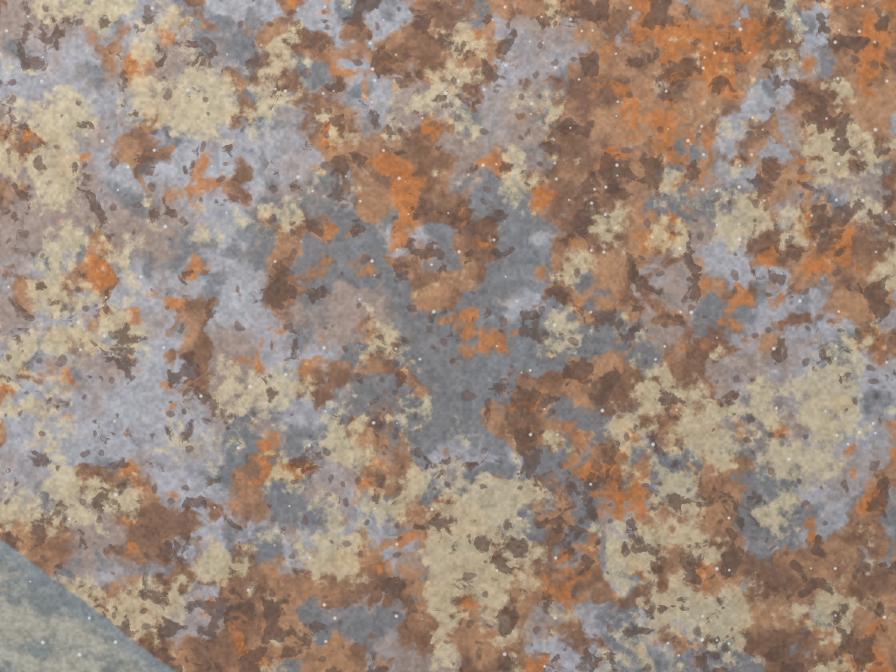
Write a WebGL 1 fragment shader that draws this texture.

```glsl
precision highp float;
uniform vec2 u_resolution;

float hash(vec2 p) {
  vec3 q = fract(vec3(p.xyx) * 0.1031);
  q += dot(q, q.yzx + 33.33);
  return fract((q.x + q.y) * q.z);
}

float noise(vec2 p) {
  vec2 i = floor(p), f = fract(p);
  f = f * f * (3.0 - 2.0 * f);
  return mix(mix(hash(i), hash(i + vec2(1, 0)), f.x),
             mix(hash(i + vec2(0, 1)), hash(i + vec2(1, 1)), f.x), f.y);
}

// Rotated octaves, centred on zero
float fbm(vec2 p) {
  float sum = 0.0, amp = 0.5;
  for (int i = 0; i < 5; i++) {
    sum += amp * (noise(p) - 0.5);
    p = mat2(1.6, 1.2, -1.2, 1.6) * p + 17.3;
    amp *= 0.56;
  }
  return sum;
}

// Scattered round flecks, one candidate in each cell
float flecks(vec2 p, float scale, float density, float size) {
  vec2 cell = floor(p * scale);
  float seed = hash(cell + 71.0);
  vec2 centre = 0.3 + 0.4 * vec2(hash(cell + 5.0), hash(cell + 39.0));
  float radius = size * (0.4 + 0.6 * hash(cell + 13.0));
  float soft = max(scale / u_resolution.y, 0.05);
  float d = length(fract(p * scale) - centre);
  return (1.0 - smoothstep(radius - soft, radius + soft, d)) * step(seed, density);
}

void main() {
  vec2 p = gl_FragCoord.xy / u_resolution.y;
  vec2 warp = vec2(fbm(p * 24.0 + 3.0), fbm(p * 24.0 + 51.0));
  vec2 q = p + 0.025 * warp;
  float broad = fbm(p * 3.2 + 8.0);
  float fine = fbm(p * 85.0);

  // Where each kind of weathering gathers
  float upperRight = smoothstep(0.35, 1.0, p.y) * smoothstep(0.2, 0.9, p.x);
  float bottom = 1.0 - smoothstep(0.08, 0.24, p.y + 0.15 * broad);
  float slateZone = exp(-6.0 * dot(p - vec2(0.85, 0.32), p - vec2(0.85, 0.32)));

  // Bare metal: mauve grey, pale blue and slate
  vec3 color = mix(vec3(0.60, 0.54, 0.51), vec3(0.63, 0.63, 0.655),
                   smoothstep(-0.10, 0.14, fbm(q * 9.0 + 20.0) + 0.12 * upperRight));
  float slate = fbm(q * 13.0 + 90.0) + 0.20 * slateZone - 0.06;
  color = mix(color, vec3(0.46, 0.465, 0.48), 0.85 * smoothstep(-0.02, 0.12, slate));

  // Rust blotches with brighter orange hearts
  float rust = fbm(q * 14.0 + 140.0) + 0.13 * upperRight + 0.16 * bottom
             + 0.35 * broad + 0.10 * fine - 0.04;
  vec3 rustTone = mix(vec3(0.49, 0.37, 0.30), vec3(0.66, 0.50, 0.38),
                      smoothstep(-0.16, 0.18, fbm(q * 22.0 + 210.0)));
  color = mix(color, rustTone, 0.9 * smoothstep(-0.02, 0.08, rust));
  float orange = fbm(q * 20.0 + 260.0) + 0.3 * rust + 0.1 * fine;
  color = mix(color, vec3(0.72, 0.46, 0.28), 0.8 * smoothstep(0.13, 0.27, orange));

  // Powdery ochre deposits, dusted at the edges
  float ochre = fbm(q * 12.0 + 330.0) + 0.28 * fine - 0.08 * upperRight
              + 0.04 * (1.0 - p.y);
  color = mix(color, vec3(0.73, 0.68, 0.57), 0.85 * smoothstep(0.05, 0.19, ochre));

  // Dark pitting in clusters and single spots
  float pits = fbm(q * 32.0 + 410.0) + 0.25 * rust;
  color = mix(color, vec3(0.38, 0.31, 0.28), 0.7 * smoothstep(0.12, 0.23, pits));
  color = mix(color, vec3(0.42, 0.35, 0.33), 0.6 * flecks(q, 38.0, 0.22, 0.25));

  // Smooth blue-grey corner with a pale dusty rim
  float corner = dot(p, vec2(0.61, 0.79)) - 0.158 + 0.008 * warp.x;
  vec3 plate = mix(vec3(0.49, 0.51, 0.51), vec3(0.62, 0.61, 0.57),
                   smoothstep(-0.2, 0.2, fbm(p * vec2(18.0, 30.0)) + 0.4 * fine));
  plate = mix(plate, vec3(0.47, 0.51, 0.54), 0.7 * smoothstep(-0.04, -0.005, corner));
  color = mix(plate, color, smoothstep(-0.003, 0.004, corner));

  // Grain, uneven light and bright chips
  color *= 1.0 + 0.22 * fine + 0.13 * (noise(p * 210.0) - 0.5);
  color *= 1.03 + 0.09 * (p.y - 0.5) - 0.05 * (p.x - 0.67);
  float chips = flecks(p, 55.0, 0.04 + 0.09 * upperRight, 0.15);
  color = mix(color, vec3(0.86, 0.87, 0.89), 0.8 * chips);
  gl_FragColor = vec4(clamp(color, 0.0, 1.0), 1.0);
}
```
